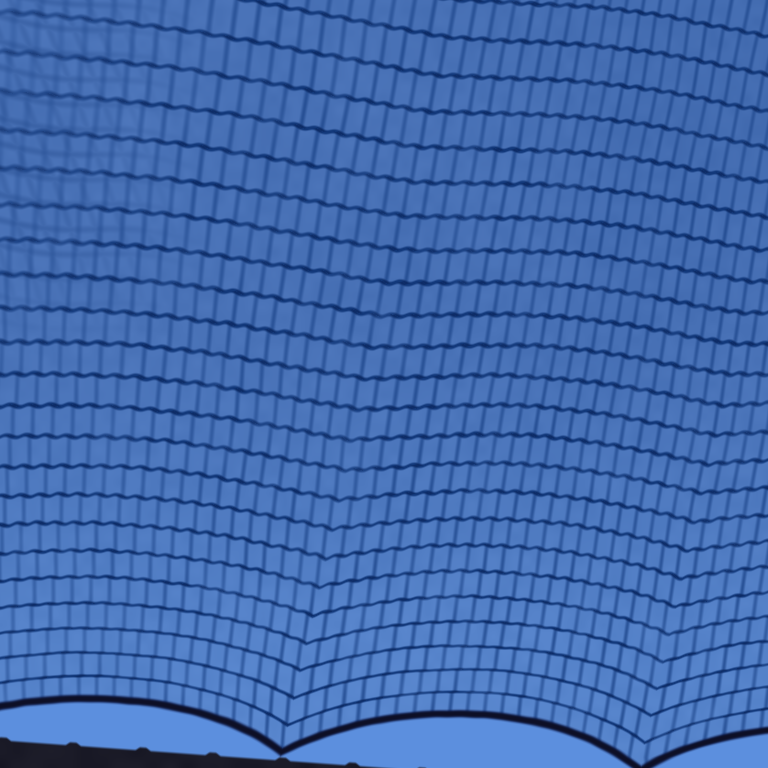
A WebGL 2 fragment shader for this pattern:

```glsl
#version 300 es
precision highp float;
// A sagging safety net against a blue sky, hung from a scalloped dark hem.
// Rows and columns are level lines of two warped coordinates; the scallops
// fade and drift sideways with height, and a soft folded layer lies at upper left.
uniform vec2 u_resolution;
out vec4 fragColor;

float hash(vec2 p) {
    p = fract(p * vec2(0.1031, 0.1137));
    p += dot(p, p.yx + 33.33);
    return fract((p.x + p.y) * p.x * 17.0);
}

float noise(vec2 p) {
    vec2 i = floor(p), f = fract(p);
    f = f * f * (3.0 - 2.0 * f);
    return mix(mix(hash(i), hash(i + vec2(1, 0)), f.x),
               mix(hash(i + vec2(0, 1)), hash(i + vec2(1, 1)), f.x), f.y);
}

// Distance from v to the nearest whole number
float toLine(float v) {
    return abs(fract(v + 0.5) - 0.5);
}

// Coverage of a line with a soft rim; all lengths in canvas units
float stroke(float dist, float halfWidth, float soft) {
    return 1.0 - smoothstep(max(halfWidth - soft, 0.0), halfWidth + soft, dist);
}

// Scalloped drape: one arch per unit of s, cusps at the whole numbers
float scallop(vec2 p, float h) {
    float d = p.x - 0.365 - 0.23 * h;
    float f = fract(d / (d < 0.0 ? 0.47 + 0.25 * h : 0.47));
    float arch = 4.0 * f * (1.0 - f);
    float wave = 0.5 - 0.5 * cos(6.2832 * f);
    float depth = 0.0156 + 0.0625 * exp(-h / 0.195);
    return depth * mix(arch, wave, 0.5 * smoothstep(0.1, 0.6, h));
}

void main() {
    vec2 p = gl_FragCoord.xy / u_resolution;
    float pixel = 1.0 / min(u_resolution.x, u_resolution.y);
    float h = max(p.y - 0.014, 0.0);

    // Height above the hem, following tilt and drape
    float tilt = 0.05 + 0.102 * pow(h, 1.7);
    float lift = p.y - 0.039 + tilt * p.x - scallop(p, h);

    // Net coordinates: columns lean right with height, rows widen upwards
    float column = 43.9 * (p.x - 0.25 * h * smoothstep(-0.52, 0.78, p.x));
    column += 0.25 * (noise(p * 9.0) - 0.5);
    float stepped = lift + 0.0018 * sin(6.2832 * column) * smoothstep(0.0, 0.3, lift);
    stepped += 0.002 * (noise(p * vec2(23.0, 31.0)) - 0.5);
    float row = 28.3 * stepped - 5.2 * stepped * stepped;
    float rowGap = 1.0 / (28.3 - 10.4 * lift);
    column += 0.16 * (fract(row) - 0.5);

    // Sky, with a mild mottling
    vec3 sky = mix(vec3(0.34, 0.52, 0.80), vec3(0.285, 0.445, 0.715), smoothstep(0.02, 0.65, p.y));
    sky -= 0.02 * smoothstep(0.3, 1.0, p.x) * smoothstep(0.3, 0.9, p.y);
    sky += 0.022 * (noise(p * 70.0) - 0.5) + 0.02 * (noise(p * 6.0) - 0.5);
    vec3 color = sky;

    float inNet = smoothstep(-pixel, pixel, lift);
    color = mix(vec3(0.36, 0.56, 0.87), color, inNet);
    float blur = smoothstep(0.28, 0.0, p.x) * smoothstep(0.45, 0.85, p.y);

    // Faint second layer folded over at upper left
    float foldRow = 30.0 * (lift + 0.05 * p.x + 0.006 * sin(p.x * 24.0));
    float foldColumn = 30.0 * (p.x + 0.22 * p.y * p.y);
    float fold = max(stroke(toLine(foldRow) / 30.0, 0.004, 0.004),
                     0.7 * stroke(toLine(foldColumn) / 30.0, 0.004, 0.004));
    fold *= smoothstep(0.30, 0.05, p.x) * smoothstep(0.52, 0.72, p.y);
    color = mix(color, vec3(0.16, 0.31, 0.57), 0.42 * fold);

    // Soft upright strands
    float wear = 0.75 + 0.4 * noise(vec2(column, row) * 0.8);
    float upright = stroke(toLine(column) * 0.025, 0.0024, 0.0022 + 0.0015 * blur + 0.5 * pixel);
    float uprightFade = mix(0.5, 0.75, smoothstep(0.05, 0.4, p.x)) * (1.0 - 0.4 * blur);
    color = mix(color, vec3(0.13, 0.29, 0.56), upright * uprightFade * wear * inNet);

    // Darker cross strands, thickened where the knots sit
    float knot = stroke(toLine(column), 0.18, 0.15);
    float crossWidth = mix(0.0016, 0.0027, smoothstep(0.0, 0.6, lift)) + 0.0006 * knot;
    float strand = stroke(toLine(row) * rowGap, crossWidth, 0.0016 + 0.0012 * blur + 0.5 * pixel);
    vec3 cord = mix(vec3(0.07, 0.22, 0.48), vec3(0.05, 0.17, 0.40), knot);
    color = mix(color, cord, min(strand * wear, 1.0) * (1.0 - 0.35 * blur) * inNet);

    // Heavy hem rope along the scallops
    float hem = abs(lift + 0.0012 * (noise(p * 60.0) - 0.5));
    color = mix(color, vec3(0.05, 0.10, 0.29), 0.8 * stroke(hem, 0.0062, 0.002 + pixel));
    color = mix(color, vec3(0.05, 0.06, 0.15), stroke(hem, 0.0042, 0.0015 + pixel));

    // Sloping beam at the lower left, with small fixings on its edge
    float bump = 0.004 * stroke(toLine(p.x * 11.0 - 0.05) / 11.0, 0.007, 0.004);
    float beam = p.y - 0.036 + 0.072 * p.x - bump;
    vec3 beamColor = vec3(0.10, 0.10, 0.15) + 0.03 * (noise(p * 45.0) - 0.5);
    color = mix(color, beamColor, 1.0 - smoothstep(-0.001 - pixel, 0.001 + pixel, beam));

    fragColor = vec4(color, 1.0);
}
```
